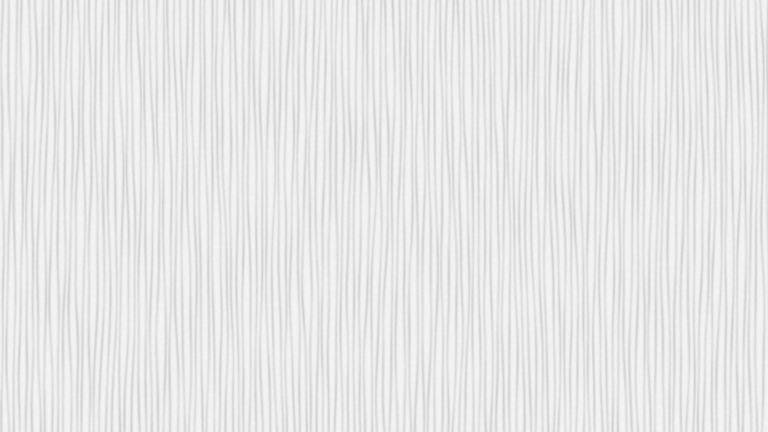
Reproduce this texture procedurally as a WebGL 2 fragment shader.

```glsl
#version 300 es
precision highp float;
// Pale embossed surface of fine, nearly straight vertical ridges with thin grey grooves.

#define RIDGES 70.0          // ridges per canvas height
#define GROOVE_WIDTH 0.165   // groove spread, in ridges
#define GROOVE_DEPTH 0.105   // mean groove darkness
#define DEPTH_VARIATION 0.2  // unevenness of the grooves
#define WANDER 0.2           // sideways drift of one groove, in ridges
#define BEND 0.22            // drift shared by neighbours, in ridges
#define SIDE_SHADE 0.005     // light falling from the left
#define GRAIN_SCALE 150.0    // grain cells per canvas height
#define GRAIN 0.02           // grain contrast
#define RIDGE_COLOR vec3(0.951, 0.952, 0.952)

uniform vec2 u_resolution;
out vec4 fragColor;

const float TAU = 6.2831853;

float hash(vec2 p) {
    vec3 q = fract(p.xyx * vec3(0.1031, 0.1030, 0.0973));
    q += dot(q, q.yzx + 33.33);
    return fract((q.x + q.y) * q.z);
}

// Layered sines with frequencies and phases chosen by a seed
float drift(float y, float id, float seed) {
    float slowPhase = TAU * hash(vec2(id, seed));
    float fastPhase = TAU * hash(vec2(id, seed + 1.0));
    float slow = mix(0.8, 1.8, hash(vec2(id, seed + 2.0)));
    float fast = mix(2.5, 4.5, hash(vec2(id, seed + 3.0)));
    return sin(TAU * slow * y + slowPhase) + 0.35 * sin(TAU * fast * y + fastPhase);
}

// Distance to the nearest scattered point
float cellular(vec2 p) {
    vec2 cell = floor(p);
    float nearest = 4.0;
    for (int j = -1; j <= 1; j++) {
        for (int i = -1; i <= 1; i++) {
            vec2 c = cell + vec2(i, j);
            vec2 d = c + vec2(hash(c + 7.0), hash(c + 61.0)) - p;
            nearest = min(nearest, dot(d, d));
        }
    }
    return sqrt(nearest);
}

void main() {
    vec2 p = gl_FragCoord.xy / u_resolution.y;

    // Slight bend common to whole groups of ridges
    float bend = sin(4.0 * p.y + 9.0 * p.x) + 0.5 * sin(7.0 * p.y - 23.0 * p.x + 1.7);
    float x = p.x * RIDGES + BEND * bend;
    float cell = floor(x);

    // Grooves drift independently, so neighbours meet and part at shallow angles
    float pixel = RIDGES / u_resolution.y;
    float width = sqrt(GROOVE_WIDTH * GROOVE_WIDTH + 0.04 * pixel * pixel);
    float shade = 0.0;
    float side = 0.0;
    for (int i = -2; i <= 2; i++) {
        float id = cell + float(i);
        float center = id + 0.5 + WANDER * drift(p.y, id, 11.0);
        float d = (x - center) / width;
        float strength = 1.0 + DEPTH_VARIATION * drift(p.y * 2.0, id, 37.0);
        float groove = strength * exp(-0.5 * d * d);
        shade = max(shade, groove);
        side += d * exp(-0.5 * d * d);
    }

    // Fine paper grain, stretched slightly along the ridges
    float grain = cellular(p * GRAIN_SCALE * vec2(1.0, 0.7)) - 0.48;

    vec3 color = RIDGE_COLOR * (1.0 - GROOVE_DEPTH * shade);
    color += SIDE_SHADE * side + GRAIN * grain;
    fragColor = vec4(clamp(color, 0.0, 1.0), 1.0);
}
```
